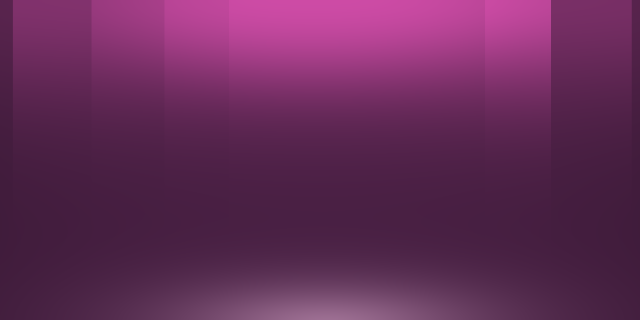
A WebGL 2 fragment shader for this background:

```glsl
#version 300 es
precision highp float;
// Magenta light falling through tall translucent panels, with a pale glow on the floor.

#define FALL_DEPTH 0.32
#define FALL_POWER 1.8
#define HOT_CENTER vec2(0.49, 1.0)
#define HOT_SIZE vec2(0.33, 0.27)
#define HOT_POWER 3.0
#define HOT_GAIN 0.28
#define FLOOR_CENTER vec2(0.51, -0.01)
#define FLOOR_SIZE vec2(0.24, 0.125)
#define FLOOR_POWER 1.6

uniform vec2 u_resolution;
out vec4 fragColor;

const vec3 BASE = vec3(0.277, 0.120, 0.257);
const vec3 PINK = vec3(0.820, 0.300, 0.660);
const vec3 FLOOR_LIGHT = vec3(0.620, 0.440, 0.580);

// Left edge of each panel after the first, and the light each panel lets through
const int EDGES = 7;
const float EDGE_X[EDGES] = float[](0.020, 0.143, 0.257, 0.358, 0.758, 0.861, 0.987);
const float PANEL_GAIN[EDGES + 1] = float[](0.17, 0.44, 0.51, 0.62, 0.69, 0.70, 0.38, 0.16);
const float PANEL_HOT[EDGES + 1] = float[](0.0, 0.0, 1.0, 1.0, 1.0, 1.0, 0.0, 0.0);
const float STRIPE_BOOST = 0.09;

// x: gain of the falling light, y: share of the hot core
vec2 panelLight(float x) {
  float halfPixel = 0.5 / u_resolution.x;
  vec2 result = vec2(PANEL_GAIN[0], PANEL_HOT[0]);
  for (int i = 0; i < EDGES; i++) {
    float passed = smoothstep(-halfPixel, halfPixel, x - EDGE_X[i]);
    float boost = i == 4 ? STRIPE_BOOST : 0.0;
    result = mix(result, vec2(PANEL_GAIN[i + 1] + boost, PANEL_HOT[i + 1]), passed);
  }
  return result;
}

float softEllipse(vec2 p, vec2 center, vec2 size, float power) {
  return exp(-pow(length((p - center) / size), power));
}

void main() {
  vec2 uv = gl_FragCoord.xy / u_resolution;

  // Light from above, dimmed panel by panel
  vec2 panel = panelLight(uv.x);
  float fall = exp(-pow((1.0 - uv.y) / FALL_DEPTH, FALL_POWER));
  float hot = HOT_GAIN * softEllipse(uv, HOT_CENTER, HOT_SIZE, HOT_POWER);
  float light = clamp(panel.x * fall + panel.y * hot, 0.0, 1.0);

  // Dark ground, a little deeper toward the sides
  float side = abs(uv.x - 0.5) * 2.0;
  vec3 ground = BASE * (1.0 - 0.10 * side * side);
  vec3 color = mix(ground, PINK, light);

  // Pale glow rising from the floor
  float glow = softEllipse(uv, FLOOR_CENTER, FLOOR_SIZE, FLOOR_POWER);
  color = mix(color, FLOOR_LIGHT, glow);

  fragColor = vec4(color, 1.0);
}
```
